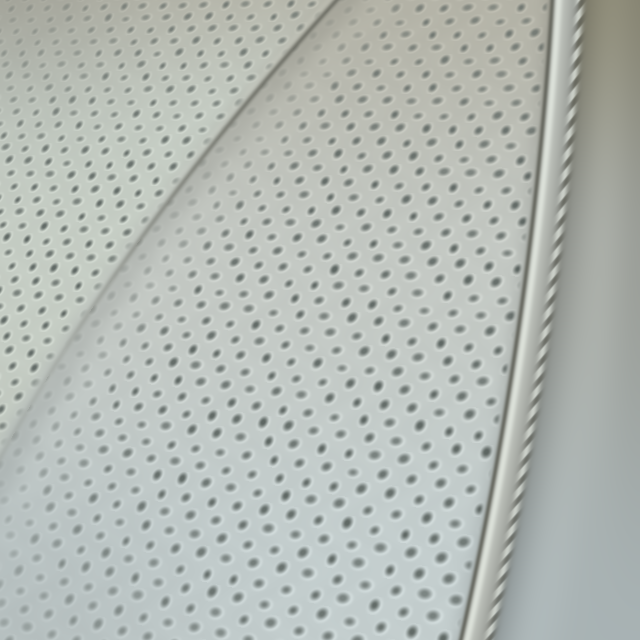
Give the GLSL for this texture, as a WebGL 2 fragment shader.

```glsl
#version 300 es
precision highp float;
// Pale perforated leather seat with a diagonal crease, a rolled piping edge
// and a stitched seam beside a smooth side panel. Holes come from a skewed,
// gently foreshortened lattice; the seams are quadratic curves x = f(y).

uniform vec2 u_resolution;
out vec4 outColor;

// Lattice: steps between neighbouring holes, in canvas units
const vec2 STEP_ACROSS = vec2(0.0417, -0.0046);
const vec2 STEP_UP = vec2(-0.0097, 0.0268);
const vec2 HOLE_ORIGIN = vec2(0.5365, 0.427);
const vec2 LEFT_SHIFT = vec2(0.013, 0.009);
const vec2 FORESHORTEN = vec2(0.20, -0.24);
const vec2 HOLE_RADIUS = vec2(0.0078, 0.0056);
const float HOLE_TILT = 0.55;
const float HOLE_JITTER = 0.0045;

// Seam layout
const float STITCH_OFFSET = 0.043;
const float STITCH_SPACING = 0.031;

// Colours
const vec3 SEAT_LOW = vec3(0.765, 0.805, 0.805);
const vec3 SEAT_MID = vec3(0.765, 0.785, 0.765);
const vec3 SEAT_TOP = vec3(0.700, 0.695, 0.645);
const vec3 SEAT_LEFT = vec3(0.775, 0.805, 0.770);
const vec3 PANEL_LOW = vec3(0.660, 0.700, 0.705);
const vec3 PANEL_MID = vec3(0.645, 0.660, 0.635);
const vec3 PANEL_TOP = vec3(0.570, 0.560, 0.480);
const vec3 HOLE_DARK = vec3(0.365, 0.400, 0.385);
const vec3 SEAM_DARK = vec3(0.370, 0.375, 0.340);
const vec3 PIPING = vec3(0.700, 0.715, 0.690);
const vec3 HIGHLIGHT = vec3(0.860, 0.880, 0.850);

float edgeX(float y) { return 0.720 + y * (0.225 - 0.082 * y); }

float creaseX(float y) {
  float t = y - 0.284;
  return t * (0.556 + 0.25 * t);
}

vec2 hash2(vec2 p) {
  vec2 q = vec2(dot(p, vec2(127.1, 311.7)), dot(p, vec2(269.5, 183.3)));
  return fract(sin(q) * 43758.545);
}

float bell(float x, float width) { return exp(-x * x / (width * width)); }

// x: hole coverage, y: raised light rim
vec2 perforation(vec2 uv, bool leftSide, float pixel) {
  vec2 q = uv - HOLE_ORIGIN;
  vec2 p = q / (1.0 + dot(q, FORESHORTEN));
  if (leftSide) p += LEFT_SHIFT;
  mat2 lattice = mat2(STEP_ACROSS, STEP_UP);
  vec2 cell = inverse(lattice) * p;
  vec2 id = round(cell);
  vec2 rnd = hash2(id + (leftSide ? 57.0 : 0.0));
  vec2 d = lattice * (cell - id) - (rnd - 0.5) * HOLE_JITTER;
  float angle = HOLE_TILT + (rnd.x - 0.5) * 0.9;
  float c = cos(angle), s = sin(angle);
  vec2 local = vec2(c * d.x + s * d.y, c * d.y - s * d.x);
  vec2 radius = HOLE_RADIUS * mix(0.82, 1.08, rnd.y);
  float dist = (length(local / radius) - 1.0) * radius.y;
  float soft = 0.0018 + pixel;
  float hole = smoothstep(soft, -soft * 1.3, dist) * mix(0.68, 1.0, rnd.x);
  float rim = bell(dist - 0.0032, 0.0022) * (0.65 - 35.0 * (d.y - d.x));
  return vec2(hole, max(rim, 0.0));
}

vec3 seat(vec2 uv, float toEdge, float pixel) {
  float crease = (uv.x - creaseX(uv.y)) * 0.82;
  bool leftSide = crease < 0.0;

  // Broad light over the cushion
  vec3 col = mix(SEAT_LOW, SEAT_MID, smoothstep(0.1, 0.6, uv.y));
  col = mix(col, SEAT_TOP, smoothstep(0.55, 1.08, uv.y));
  float leftLight = smoothstep(0.012, -0.03, crease);
  col = mix(col, SEAT_LEFT, leftLight * smoothstep(1.1, 0.75, uv.y));
  col *= 1.0 - 0.10 * bell(length(uv - vec2(0.0, 1.0)), 0.22);
  col *= 1.0 - 0.07 * bell(length(uv), 0.30);
  col *= 1.0 + 0.006 * sin(uv.x * 71.0 + 3.0 * sin(uv.y * 43.0));

  // Holes fade where the leather stretches or turns away
  float fade = leftSide ? smoothstep(0.0, 0.022, -crease)
                        : mix(0.22, 1.0, smoothstep(0.0, 0.15, crease));
  fade *= mix(0.45, 1.0, smoothstep(0.03, 0.30, length(uv - vec2(0.0, 1.0))));
  fade *= mix(0.5, 1.0, smoothstep(0.05, 0.45, length(uv)));
  fade *= mix(0.75, 1.0, smoothstep(1.0, 0.6, uv.y));
  fade *= smoothstep(0.004, 0.014, -toEdge);
  vec2 holes = perforation(uv, leftSide, pixel);
  col += 0.045 * holes.y * fade;
  col = mix(col, HOLE_DARK, holes.x * fade);

  // Crease: crisp at the top, a soft fold lower down
  float crisp = smoothstep(0.35, 0.95, uv.y);
  col = mix(col, SEAM_DARK, bell(crease, 0.0030 + pixel) * mix(0.12, 0.65, crisp));
  col *= 1.0 - 0.07 * bell(crease - 0.012, 0.024);
  col += 0.035 * bell(crease + 0.009, 0.006) * crisp;
  return col * (1.0 - 0.08 * bell(toEdge, 0.018));
}

vec3 sidePanel(vec2 uv, float toStitch) {
  vec3 col = mix(PANEL_LOW, PANEL_MID, smoothstep(0.0, 0.65, uv.y));
  col = mix(col, PANEL_TOP, smoothstep(0.60, 1.05, uv.y));
  col *= 1.0 - 0.14 * bell(toStitch, 0.035);
  col += 0.025 * bell(toStitch - 0.075, 0.04);
  return col * (1.0 - 0.10 * smoothstep(0.93, 1.0, uv.x) * uv.y);
}

vec3 piping(float toEdge) {
  vec3 col = mix(PIPING, HIGHLIGHT, bell(toEdge - 0.010, 0.007));
  return col * (1.0 - 0.13 * smoothstep(0.020, 0.040, toEdge));
}

void main() {
  vec2 uv = gl_FragCoord.xy / u_resolution;
  float pixel = 1.0 / min(u_resolution.x, u_resolution.y);
  float toEdge = uv.x - edgeX(uv.y);
  float toStitch = toEdge - STITCH_OFFSET;

  vec3 col = seat(uv, toEdge, pixel);
  col = mix(col, piping(toEdge), smoothstep(-pixel, pixel, toEdge));
  col = mix(col, sidePanel(uv, toStitch), smoothstep(-0.004, 0.004, toStitch));
  col = mix(col, SEAM_DARK, 0.85 * bell(toEdge, 0.0026 + pixel));

  // Slanted thread loops over a dark groove
  float along = fract((uv.y - toStitch * 1.3) / STITCH_SPACING) - 0.5;
  float thread = smoothstep(0.36, 0.16, abs(along)) * bell(toStitch, 0.0065);
  float gap = smoothstep(0.22, 0.46, abs(along)) * bell(toStitch - 0.002, 0.0065);
  col = mix(col, SEAM_DARK, 0.35 * bell(toStitch - 0.004, 0.008) + 0.4 * gap);
  col = mix(col, HIGHLIGHT, 0.8 * thread);
  outColor = vec4(col, 1.0);
}
```
